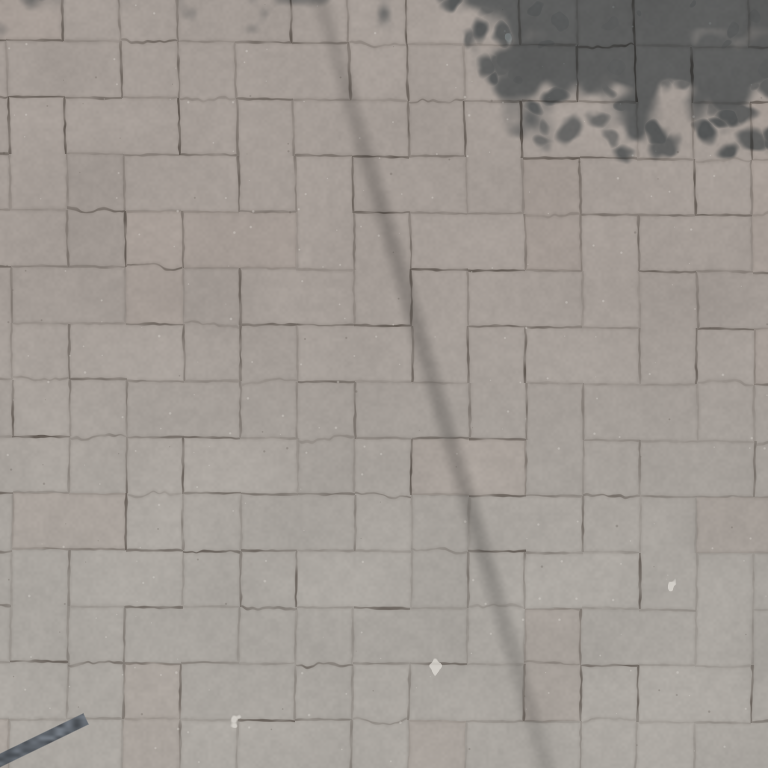
A WebGL 2 fragment shader for this texture:

```glsl
#version 300 es
precision highp float;
// Worn concrete pavers in a herringbone bond, some cracked in half, under leaf and
// pole shadows. A skewed cell grid hides one joint per cell pair to form the bricks;
// hashes and value noise give joint wear, tints, grit and foliage.
uniform vec2 u_resolution;
out vec4 fragColor;

const vec2 PITCH = vec2(0.0743, 0.0736);       // half a brick, in canvas units
const vec2 GRID_START = vec2(0.0072, 0.0525);  // first full cell, from top left
const float JOINT_HALF_WIDTH = 0.0014;
const float CRACK_CHANCE = 0.5;
const vec3 WARM_STONE = vec3(0.636, 0.604, 0.580);
const vec3 COOL_STONE = vec3(0.662, 0.645, 0.622);
const vec3 ROSY_STONE = vec3(0.655, 0.610, 0.580);
const vec3 JOINT_COLOR = vec3(0.360, 0.330, 0.305);
const vec3 LEAF_SHADE = vec3(0.485, 0.525, 0.550);
const vec3 BAR_COLOR = vec3(0.370, 0.390, 0.415);
const vec3 LITTER_COLOR = vec3(0.860, 0.845, 0.820);
const float LEAF_CELL = 0.024;
const float GRIT_CELL = 0.024;
const vec3 LITTER[4] = vec3[4](vec3(0.566, 0.868, 0.0065), vec3(0.305, 0.937, 0.0065),
                               vec3(0.873, 0.762, 0.0050), vec3(0.662, 0.051, 0.0045));

float hash(vec2 p) {
  vec3 q = fract(p.xyx * 0.1031);
  q += dot(q, q.yzx + 33.33);
  return fract((q.x + q.y) * q.z);
}

vec2 hash2(vec2 p) { return vec2(hash(p + 17.3), hash(p + 71.9)); }

float noise(vec2 p) {
  vec2 i = floor(p), f = fract(p);
  f = f * f * (3.0 - 2.0 * f);
  return mix(mix(hash(i), hash(i + vec2(1, 0)), f.x),
             mix(hash(i + vec2(0, 1)), hash(i + 1.0), f.x), f.y);
}

// Distance to a square-ended bar from a to b
float barDistance(vec2 p, vec2 a, vec2 b, float halfWidth) {
  vec2 axis = normalize(b - a), d = p - 0.5 * (a + b);
  vec2 q = abs(vec2(dot(d, axis), dot(d, vec2(-axis.y, axis.x))));
  return max(q.x - 0.5 * length(b - a), q.y - halfWidth);
}

// Coverage of a line or disc of the given half width
float cover(float dist, float halfWidth, float blur) {
  return 1.0 - smoothstep(halfWidth - blur, halfWidth + blur, dist);
}

// Joint opacity: each edge has its own strength and slight misalignment
float joint(float offset, vec2 edge, vec2 p, float blur) {
  float wear = hash(edge);
  float strength = mix(0.14, 0.85, wear * wear) * mix(0.3, 1.25, noise(p * 60.0));
  float dist = abs(offset + 0.0022 * (hash(edge + 5.7) - 0.5) + 0.0012 * (noise(p * 130.0) - 0.5));
  float halfWidth = JOINT_HALF_WIDTH * mix(0.5, 1.5, noise(p * 90.0));
  return strength * cover(dist, halfWidth, blur) + 0.10 * cover(dist, 0.003, 0.003);
}

// Merged canopy shade plus smaller leaf ellipses along its lower fringe
float leafShadow(vec2 p) {
  float reach = 0.20 * smoothstep(0.53, 0.72, p.x) - p.y;
  float clumps = noise(p * 24.0) + 0.5 * noise(p * 52.0) - 0.75;
  float shade = 0.85 * smoothstep(0.02, 0.10, reach + 0.14 * clumps);
  vec2 home = floor(p / LEAF_CELL);
  for (int n = 0; n < 25; n++) {
    vec2 cell = home + vec2(n % 5, n / 5) - 2.0;
    vec2 center = (cell + hash2(cell)) * LEAF_CELL;
    float depth = 0.235 * smoothstep(0.51, 0.72, center.x) - center.y;
    float chance = 0.62 * smoothstep(-0.01, 0.09, depth);
    if (hash(cell + 41.0) >= chance) continue;
    float angle = 6.283 * hash(cell + 3.1);
    vec2 axis = vec2(cos(angle), sin(angle)), d = p - center;
    d += 0.008 * (vec2(noise(p * 80.0), noise(p * 80.0 + 19.0)) - 0.5);
    float size = mix(0.010, 0.020, hash(cell + 9.4));
    float r = length(vec2(dot(d, axis), 1.5 * dot(d, vec2(-axis.y, axis.x))));
    shade = max(shade, cover(r, size, 0.007) * mix(0.6, 0.95, hash(cell + 23.0)));
  }
  return shade;
}

void main() {
  vec2 p = gl_FragCoord.xy / u_resolution;
  p.y = 1.0 - p.y;  // rows count downward
  float blur = max(0.0011, 0.7 / u_resolution.y);

  // Slightly skewed grid; the diagonal phase 0..3 selects the brick half
  vec2 skew = vec2(0.004 * p.y + 0.007 * sin(3.14 * p.y), 0.009 * p.x * (1.0 - 0.5 * p.y));
  vec2 ripple = 0.0016 * (vec2(noise(p * 45.0), noise(p * 45.0 + 30.0)) - 0.5);
  vec2 grid = (p - GRID_START - skew + ripple) / PITCH + 1.0;
  vec2 cell = floor(grid), line = floor(grid + 0.5), offset = (grid - line) * PITCH;
  float phase = mod(cell.x - cell.y, 4.0);
  vec2 brick = cell - vec2(phase == 1.0, phase == 2.0);

  // Stone: warm above, cool below, with tints, blotches and grain
  vec3 color = mix(WARM_STONE, COOL_STONE, smoothstep(0.3, 0.8, p.y));
  color = mix(color, ROSY_STONE, 0.35 * step(0.88, hash(brick + 8.0)));
  color *= 1.0 + 0.035 * (hash(brick + 2.0) - 0.5) + 0.05 * (noise(p * 13.0) - 0.5);
  color *= 1.0 + 0.035 * (noise(p * 95.0) - 0.5) + 0.03 * (noise(p * 260.0) - 0.5);

  // Joints, and ragged cracks across the middle of some upright bricks
  float gaps = 0.0;
  if (mod(line.x - cell.y, 4.0) != 1.0)
    gaps = joint(offset.x, vec2(line.x, cell.y), p, blur);
  vec2 edge = vec2(cell.x, line.y) + 50.0;
  if (mod(cell.x - line.y, 4.0) != 2.0) {
    gaps = max(gaps, joint(offset.y, edge, p, blur));
  } else if (hash(edge + 6.0) < CRACK_CHANCE) {
    float wander = 0.008 * (noise(vec2(p.x * 45.0, line.y * 7.0)) - 0.5)
                 + 0.003 * (noise(vec2(p.x * 140.0, line.y * 3.0)) - 0.5);
    gaps = max(gaps, joint(offset.y + wander, edge, p, blur));
  }
  color = mix(color, JOINT_COLOR, min(gaps * mix(1.15, 0.85, p.y), 0.9));

  // Fine pale and dark grit
  vec2 gritCell = floor(p / GRIT_CELL);
  vec2 gritCenter = (gritCell + 0.2 + 0.6 * hash2(gritCell)) * GRIT_CELL;
  float kind = hash(gritCell + 61.0);
  float grit = cover(length(p - gritCenter), mix(0.0003, 0.0016, hash(gritCell + 4.0)), blur);
  color = mix(color, LITTER_COLOR, 0.4 * grit * step(kind, 0.14));
  color = mix(color, JOINT_COLOR, 0.3 * grit * step(0.95, kind));

  // Larger litter with ragged outlines
  for (int n = 0; n < LITTER.length(); n++) {
    float dist = length((p - LITTER[n].xy) * vec2(1.0, 0.8)) + 0.009 * (noise(p * 150.0) - 0.5);
    color = mix(color, LITTER_COLOR, 0.8 * cover(dist, LITTER[n].z, 0.0015));
  }

  // Soft pole shadow and foliage shadow
  float poleDist = 0.96 * abs(p.x - mix(0.417, 0.712, p.y));
  float poleStrength = 0.18 * mix(0.6, 1.0, smoothstep(0.0, 0.3, p.y)) * (1.0 - 0.45 * smoothstep(0.65, 1.0, p.y));
  color *= 1.0 - poleStrength * cover(poleDist, 0.010, 0.010);
  color *= mix(vec3(1.0), LEAF_SHADE, leafShadow(p));

  // Worn slate bar in the lower left corner
  float bar = barDistance(p, vec2(-0.01, 0.995), vec2(0.112, 0.936), 0.008);
  vec3 barColor = BAR_COLOR * mix(0.75, 1.25, noise(p * vec2(90.0, 180.0)));
  color = mix(color, barColor, cover(bar, 0.0, blur));
  fragColor = vec4(color, 1.0);
}
```
